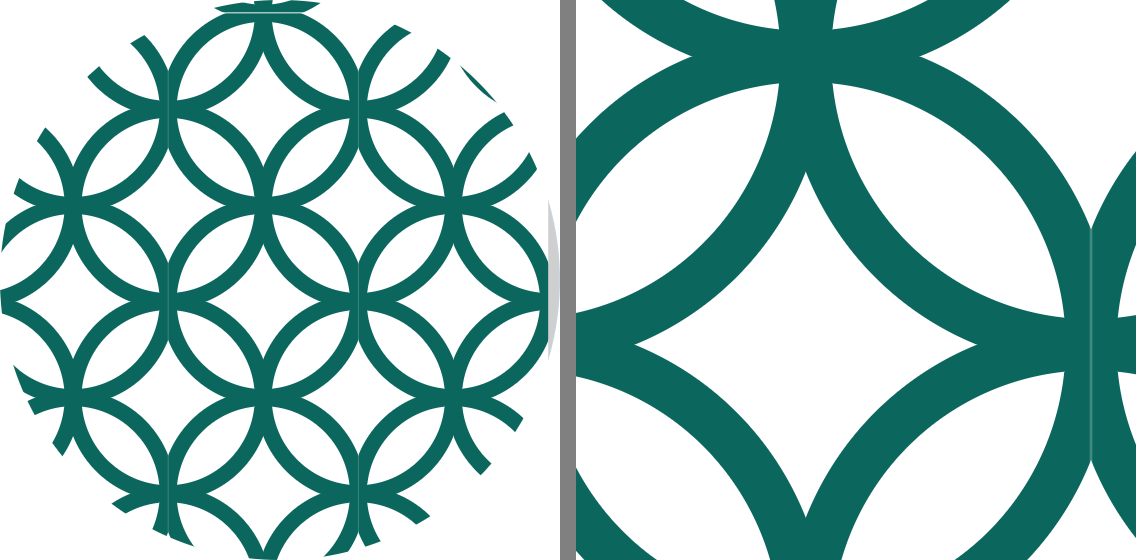
Left: the whole. Right: its middle third, enlarged.
A Shadertoy shader for this pattern:

```glsl
// Round swatch of interlaced teal rings on white, with fine tile seams.

const vec3  TEAL  = vec3(0.043, 0.400, 0.363);
const vec3  PAPER = vec3(1.0);
const vec3  STRIP = vec3(0.81);
const vec3  STRIP_RIM = vec3(0.77, 0.84, 0.88);

// Lengths are fractions of the canvas, measured from its centre.
const float DISC_RADIUS = 0.5;
const vec2  LATTICE_ORIGIN = vec2(-0.0299, 0.3047);
const vec2  CELL = vec2(0.1698, 0.1716);   // half the repeat in each axis
const float STRIP_START = 0.4790;          // tiling stops here on the right

// Ring sizes are in cells.
const float RING_RADIUS = 0.994;
const float RING_HALF_WIDTH = 0.083;

const float SEAM_HALF_WIDTH = 0.0008;
const float SEAM_STRENGTH = 0.22;
const float TOP_SEAM_Y = 0.4772;
const float TOP_SEAM_HALF_WIDTH = 0.0013;
const float TOP_SEAM_STRENGTH = 0.65;

// Antialiased coverage of the region where the distance is negative.
float coverage(float dist, float pixel) {
    return clamp(0.5 - dist / pixel, 0.0, 1.0);
}

// Distance to the nearest ring; centres sit on the even checkerboard cells.
float ringLattice(vec2 q) {
    vec2 base = floor(q);
    float dist = 1e3;
    for (int j = -1; j <= 2; j++) {
        for (int i = -1; i <= 2; i++) {
            vec2 centre = base + vec2(i, j);
            if (mod(centre.x + centre.y, 2.0) > 0.5) continue;
            float ring = abs(length(q - centre) - RING_RADIUS);
            dist = min(dist, ring - RING_HALF_WIDTH);
        }
    }
    return dist;
}

void mainImage(out vec4 fragColor, in vec2 fragCoord) {
    float side = min(iResolution.x, iResolution.y);
    float pixel = 1.0 / side;
    vec2 p = (fragCoord - 0.5 * iResolution.xy) / side;
    vec2 q = (p - LATTICE_ORIGIN) / CELL;

    // Interlaced rings
    float ink = coverage(ringLattice(q) * CELL.y, pixel);

    // Vertical seams every second cell, and one horizontal seam near the top
    float seamX = abs(mod(q.x, 2.0) - 1.0) * CELL.x;
    ink *= 1.0 - SEAM_STRENGTH * coverage(seamX - SEAM_HALF_WIDTH, pixel);
    float seamY = abs(p.y - TOP_SEAM_Y);
    ink *= 1.0 - TOP_SEAM_STRENGTH * coverage(seamY - TOP_SEAM_HALF_WIDTH, pixel);
    vec3 color = mix(PAPER, TEAL, ink);

    // Grey strip past the end of the tiling
    float rimDist = length(p) - DISC_RADIUS;
    vec3 strip = mix(STRIP, STRIP_RIM, smoothstep(-0.004, 0.0, rimDist));
    color = mix(color, strip, coverage(STRIP_START - p.x, pixel));

    // Circular crop
    color = mix(PAPER, color, coverage(rimDist, pixel));
    fragColor = vec4(color, 1.0);
}
```
